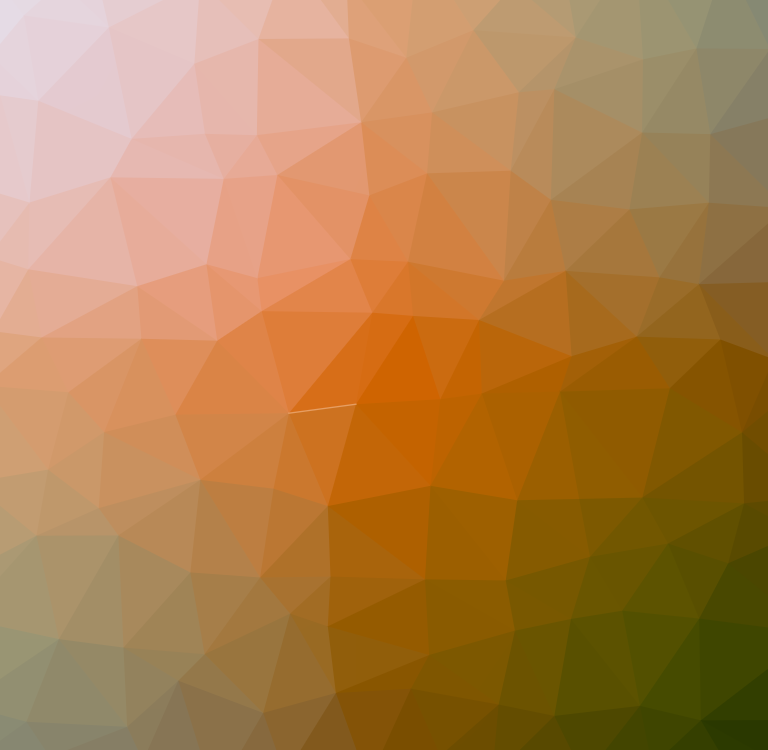
This background is drawn by a Shadertoy shader. Its source:

```glsl
// Low-poly mesh of flat triangles, fading from lilac through orange to dark green.

// Colour ramp along one axis, t from 0 to 1
vec3 ramp(float t) {
    vec3 stops[9] = vec3[9](
        vec3(0.90, 0.86, 0.90), vec3(0.895, 0.79, 0.81), vec3(0.905, 0.69, 0.64),
        vec3(0.91, 0.57, 0.40), vec3(0.825, 0.39, 0.0), vec3(0.69, 0.39, 0.0),
        vec3(0.46, 0.345, 0.0), vec3(0.30, 0.31, 0.0), vec3(0.15, 0.21, 0.0));
    float s = clamp(t, 0.0, 1.0) * 8.0;
    int i = min(int(s), 7);
    return mix(stops[i], stops[i + 1], s - float(i));
}

// Average of the horizontal and vertical ramps at a grid position
vec3 fieldColor(vec2 g) {
    vec2 uv = (g + vec2(0.67, 0.56)) / vec2(10.32, 10.19);
    return 0.5 * (ramp(uv.x) + ramp(uv.y));
}

vec2 hash2(vec2 p) {
    vec2 q = vec2(dot(p, vec2(127.1, 311.7)), dot(p, vec2(269.5, 183.3)));
    return fract(sin(q) * 43758.5);
}

// Jittered grid vertex; the two ends of the bright seam stay fixed
vec2 meshVertex(vec2 cell) {
    if (cell == vec2(3.0, 5.0)) return vec2(3.212, 5.054);
    if (cell == vec2(4.0, 5.0)) return vec2(4.113, 4.932);
    return cell + 0.7 * (hash2(cell) - 0.5);
}

// Signed distance to the line a-b, positive on the inner side
float edgeDistance(vec2 p, vec2 a, vec2 b) {
    vec2 e = b - a, v = p - a;
    return (e.x * v.y - e.y * v.x) / length(e);
}

// Adds one flat triangle, weighted by its pixel coverage
void addTriangle(inout vec4 sum, vec2 p, vec2 a, vec2 b, vec2 c, float pixel) {
    float d = min(edgeDistance(p, a, b), min(edgeDistance(p, b, c), edgeDistance(p, c, a)));
    float coverage = clamp(0.5 + d / pixel, 0.0, 1.0);
    sum += coverage * vec4(fieldColor((a + b + c) / 3.0), 1.0);
}

float segmentDistance(vec2 p, vec2 a, vec2 b) {
    vec2 e = b - a, v = p - a;
    return length(v - e * clamp(dot(v, e) / dot(e, e), 0.0, 1.0));
}

void mainImage(out vec4 fragColor, in vec2 fragCoord) {
    // Grid space, with rows counted from the top
    vec2 uv = fragCoord / iResolution.xy;
    vec2 p = vec2(uv.x, 1.0 - uv.y) * vec2(10.32, 10.19) - vec2(0.67, 0.56);
    float pixel = 10.3 / min(iResolution.x, iResolution.y);

    // Split each nearby quad along its shorter diagonal
    vec4 sum = 0.001 * vec4(fieldColor(p), 1.0);
    for (int j = -1; j <= 1; j++) {
        for (int i = -1; i <= 1; i++) {
            vec2 cell = floor(p) + vec2(i, j);
            vec2 a = meshVertex(cell);
            vec2 b = meshVertex(cell + vec2(1.0, 0.0));
            vec2 c = meshVertex(cell + vec2(1.0, 1.0));
            vec2 d = meshVertex(cell + vec2(0.0, 1.0));
            if (distance(a, c) < distance(b, d)) {
                addTriangle(sum, p, a, b, c, pixel);
                addTriangle(sum, p, a, c, d, pixel);
            } else {
                addTriangle(sum, p, a, b, d, pixel);
                addTriangle(sum, p, b, c, d, pixel);
            }
        }
    }
    vec3 color = sum.rgb / sum.a;

    // Thin bright seam left of the centre
    float seam = segmentDistance(p, meshVertex(vec2(3.0, 5.0)), meshVertex(vec2(4.0, 5.0)));
    float seamCoverage = clamp(0.5 + (0.009 - seam) / pixel, 0.0, 1.0);
    color = mix(color, vec3(0.93, 0.68, 0.48), 0.75 * seamCoverage);

    fragColor = vec4(color, 1.0);
}
```
